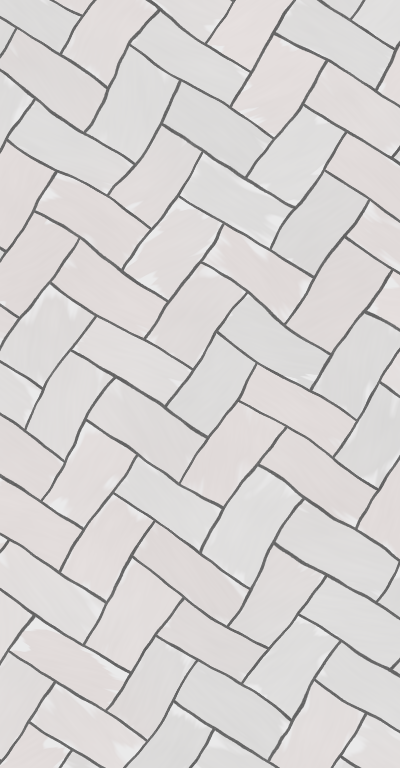
This pattern is drawn by a WebGL 1 fragment shader. Its source:

```glsl
precision highp float;
// Hand-inked, tilted herringbone of two-to-one blocks with a loose pale grey and pink wash.

uniform vec2 u_resolution;

// Lengths are fractions of the canvas height.
#define ORIGIN vec2(0.1198, 0.4518)
#define STEP_U vec2(0.0604, -0.0391)
#define STEP_V vec2(0.0339, 0.0523)
#define LINE_WIDTH 0.0036
#define WOBBLE 0.33
#define BARE_PAPER vec3(0.918, 0.916, 0.918)
#define WARM_WASH vec3(0.886, 0.862, 0.858)
#define COOL_WASH vec3(0.868, 0.864, 0.862)
#define INK_DARK vec3(0.335)
#define INK_LIGHT vec3(0.455)

vec2 hash2(vec2 p) {
  vec3 a = fract(p.xyx * vec3(0.1031, 0.1030, 0.0973));
  a += dot(a, a.yzx + 33.33);
  return fract((a.xx + a.yz) * a.zy);
}

float corner(vec2 cell, vec2 f, vec2 o) {
  return dot(hash2(cell + o + 217.0) * 2.0 - 1.0, f - o);
}

// Gradient noise, roughly -0.7 to 0.7
float noise(vec2 p) {
  vec2 i = floor(p);
  vec2 f = p - i;
  vec2 s = f * f * f * (f * (f * 6.0 - 15.0) + 10.0);
  float low = mix(corner(i, f, vec2(0.0)), corner(i, f, vec2(1.0, 0.0)), s.x);
  float high = mix(corner(i, f, vec2(0.0, 1.0)), corner(i, f, vec2(1.0)), s.x);
  return mix(low, high, s.y);
}

float cross2(vec2 a, vec2 b) {
  return a.x * b.y - a.y * b.x;
}

// Canvas position to lattice units, bent by an unsteady hand
vec2 toLattice(vec2 p) {
  vec2 d = p - ORIGIN;
  vec2 q = vec2(cross2(d, STEP_V), cross2(STEP_U, d)) / cross2(STEP_U, STEP_V);
  vec2 sway = vec2(noise(q * 0.45 + 11.3), noise(q * 0.45 + 47.8));
  vec2 shake = vec2(noise(q * 2.6 + 5.1), noise(q * 2.6 + 83.4));
  return q + WOBBLE * sway + 0.035 * shake;
}

// Distance to the nearest joint; kind 0,1 form a lying block and 2,3 a standing one
float jointDistance(vec2 f, float kind) {
  float area = cross2(STEP_U, STEP_V);
  vec2 size = area / vec2(length(STEP_V), length(STEP_U));
  vec2 low = f * size;
  vec2 high = (1.0 - f) * size;
  float d = 1.0;
  if (kind != 1.0) d = min(d, low.x);
  if (kind != 0.0) d = min(d, high.x);
  if (kind != 3.0) d = min(d, low.y);
  if (kind != 2.0) d = min(d, high.y);
  return d;
}

// Brushed wash of one block; x of local runs along its length
vec3 washColor(vec2 local, vec2 id, vec2 p) {
  vec2 h = hash2(id + 301.0);
  vec2 k = hash2(id + 509.0);
  float warmth = smoothstep(0.2, 0.9, h.x + 0.7 * noise(p * 4.0 + 3.0));
  vec3 paint = mix(COOL_WASH, WARM_WASH, warmth);
  paint += 0.02 * (h.y - 0.5) + 0.014 * noise(p * 7.0 + 60.0);

  // Bristle streaks run along the block, slightly slanted
  vec2 brush = vec2(local.x + (k.x - 0.5) * local.y, local.y + (k.y - 0.5) * local.x);
  float sweep = noise(brush * vec2(1.3, 3.0) + h * 90.0);
  float bristle = noise(brush * vec2(2.0, 13.0) + k * 70.0);
  paint += 0.010 * bristle + 0.012 * sweep;

  // Ragged ends and missed corners leave the paper bare
  vec2 edge = min(local, vec2(2.0, 1.0) - local);
  float reach = min(edge.x, edge.y * 1.6 + 0.08);
  float cover = reach + 0.85 * sweep + 0.22 * bristle + 0.32 * (k.x - 0.3);
  float soft = mix(0.04, 0.22, k.y);
  return mix(BARE_PAPER, paint, smoothstep(-soft, soft, cover));
}

void main() {
  vec2 p = gl_FragCoord.xy / u_resolution.y;
  float pixel = 1.0 / u_resolution.y;

  // Find the cell and the block it belongs to
  vec2 q = toLattice(p);
  vec2 cell = floor(q);
  float kind = floor(mod(cell.x + cell.y + 0.5, 4.0));
  vec2 id = cell;
  if (kind == 1.0) id.x -= 1.0;
  if (kind == 3.0) id.y -= 1.0;
  vec2 local = q - id;
  if (kind > 1.5) local = local.yx;
  vec3 color = washColor(local, id, p);

  // Ink with uneven pressure and a grainy edge
  float grain = noise(p * 330.0 + 19.0);
  float pressure = noise(p * 34.0 + 140.0);
  float halfWidth = 0.5 * LINE_WIDTH * (1.0 + 0.35 * pressure + 0.3 * grain);
  float d = jointDistance(q - cell, kind);
  float ink = 1.0 - smoothstep(-0.6 * pixel, 0.6 * pixel, d - halfWidth);
  vec3 inkColor = mix(INK_DARK, INK_LIGHT, clamp(0.45 + 0.7 * grain - 0.5 * pressure, 0.0, 1.0));
  color = mix(color, inkColor, ink * 0.96);

  gl_FragColor = vec4(color, 1.0);
}
```
